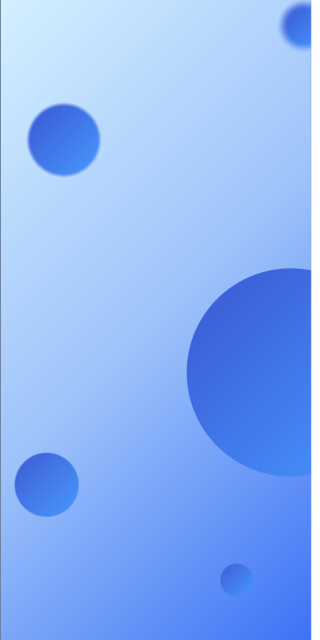
Reproduce this background procedurally as a WebGL 1 fragment shader.

```glsl
precision highp float;
// Soft blue diagonal gradient panel with floating shaded discs and a white right margin.
uniform vec2 u_resolution;

// Lengths are in canvas widths; the canvas spans 1 x 2.
const float PANEL_LEFT = 0.0026;
const float PANEL_RIGHT = 0.973;
const float PANEL_HEIGHT = 2.0;
const float RIM_WIDTH = 0.0026;

const vec3 MARGIN_WHITE = vec3(0.995);
const vec3 SKY_PALE = vec3(0.83, 0.94, 1.0);
const vec3 SKY_MID = vec3(0.62, 0.765, 0.98);
const vec3 SKY_DEEP = vec3(0.235, 0.45, 0.965);
const vec3 DISC_DARK = vec3(0.23, 0.34, 0.82);
const vec3 DISC_LIGHT = vec3(0.275, 0.60, 1.0);
const vec3 LEFT_RIM = vec3(0.42, 0.50, 0.62);
const vec3 RIGHT_RIM = vec3(0.55, 0.58, 0.90);

// Discs: centre x, centre y, radius, blur half-width
const vec4 DISC_TOP = vec4(0.951, 1.919, 0.069, 0.017);
const vec4 DISC_UPPER = vec4(0.2, 1.5625, 0.112, 0.006);
const vec4 DISC_LARGE = vec4(0.909, 0.836, 0.3255, 0.0);
const vec4 DISC_LOWER = vec4(0.146, 0.485, 0.1, 0.001);
const vec4 DISC_SMALL = vec4(0.7396, 0.1875, 0.051, 0.001);

// Three-stop gradient running from the upper left to the lower right
vec3 skyGradient(vec2 p) {
  float t = (p.x + PANEL_HEIGHT - p.y) / (PANEL_RIGHT + PANEL_HEIGHT);
  vec3 upper = mix(SKY_PALE, SKY_MID, clamp(2.0 * t, 0.0, 1.0));
  return mix(upper, SKY_DEEP, clamp(2.0 * t - 1.0, 0.0, 1.0));
}

// Diagonally shaded disc laid over a base colour
vec3 addDisc(vec3 base, vec2 p, vec4 disc, float opacity, float pixel) {
  vec2 q = (p - disc.xy) / disc.z;
  float shade = clamp(0.5 + 0.25 * (q.x - q.y), 0.0, 1.0);
  float soft = disc.w + 0.75 * pixel;
  float cover = 1.0 - smoothstep(-soft, soft, length(p - disc.xy) - disc.z);
  return mix(base, mix(DISC_DARK, DISC_LIGHT, shade), cover * opacity);
}

void main() {
  float pixel = 1.0 / u_resolution.x;
  vec2 p = gl_FragCoord.xy * pixel;

  vec3 color = skyGradient(p);
  color = addDisc(color, p, DISC_TOP, 1.0, pixel);
  color = addDisc(color, p, DISC_UPPER, 1.0, pixel);
  color = addDisc(color, p, DISC_LARGE, 1.0, pixel);
  color = addDisc(color, p, DISC_LOWER, 0.97, pixel);
  color = addDisc(color, p, DISC_SMALL, 0.88, pixel);

  // Thin rims at the panel sides, then the white margin
  float halfPixel = 0.5 * pixel;
  float leftRim = 1.0 - smoothstep(-halfPixel, halfPixel, p.x - PANEL_LEFT);
  float rightRim = smoothstep(-halfPixel, halfPixel, p.x - PANEL_RIGHT + RIM_WIDTH);
  float margin = smoothstep(-halfPixel, halfPixel, p.x - PANEL_RIGHT);
  color = mix(color, LEFT_RIM, leftRim);
  color = mix(color, RIGHT_RIM, 0.5 * rightRim);
  color = mix(color, MARGIN_WHITE, margin);

  gl_FragColor = vec4(color, 1.0);
}
```
